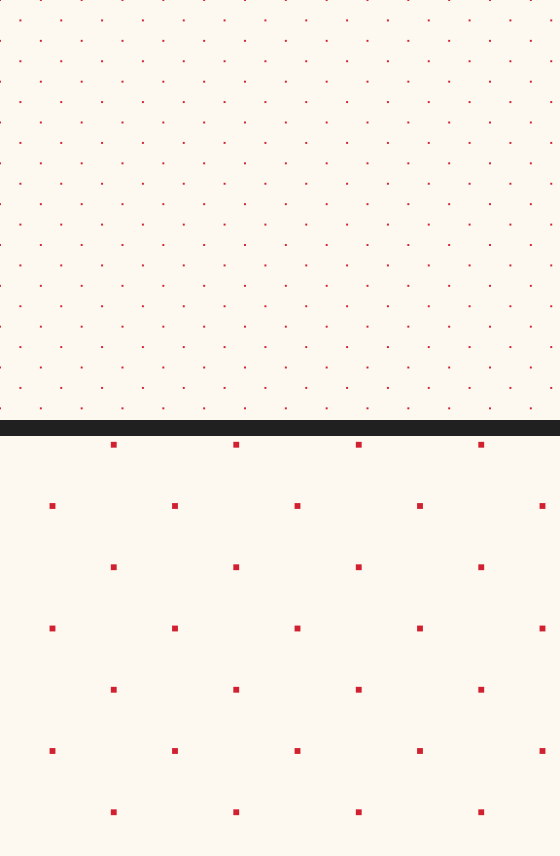
Top: the whole. Bottom: its middle third, enlarged.
Write a WebGL 1 fragment shader that draws this pattern.

```glsl
precision highp float;
// Tiny crimson pin dots on warm cream paper, set in a staggered lattice.
// Two square grids, offset by half a cell, are anchored at the top left corner;
// each dot is a small square with edges smoothed by its pixel coverage.

uniform vec2 u_resolution;

// Coverage of a square dot at every crossing of a grid with the given cell size.
float dotGrid(vec2 p, float cell, float halfSide, float pixel) {
  vec2 offset = abs(fract(p / cell + 0.5) - 0.5) * cell;
  vec2 cover = clamp((halfSide - offset) / pixel + 0.5, 0.0, 1.0);
  return cover.x * cover.y;
}

void main() {
  // Canvas heights, measured right and down from the top left corner.
  float pixel = 1.0 / u_resolution.y;
  vec2 p = vec2(gl_FragCoord.x, u_resolution.y - gl_FragCoord.y) * pixel;

  float cell = 7.0 / 72.0;
  float halfSide = 0.00232;

  // Corner dots and the dots at the centres of their cells.
  float dots = max(dotGrid(p, cell, halfSide, pixel),
                   dotGrid(p - 0.5 * cell, cell, halfSide, pixel));

  vec3 cream = vec3(0.992, 0.973, 0.941);
  vec3 crimson = vec3(0.82, 0.13, 0.19);
  gl_FragColor = vec4(mix(cream, crimson, dots), 1.0);
}
```
